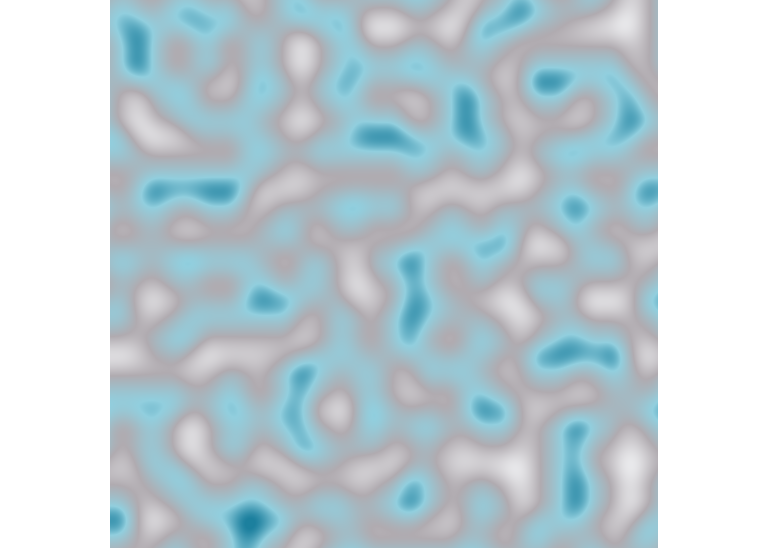
A WebGL 1 fragment shader for this texture:

```glsl
precision highp float;
// Square panel of gradient noise in teal, cyan, grey and pale tones between white margins.

uniform vec2 u_resolution;

// Layout, in units of the canvas height
const float CELLS = 10.0;            // noise cells across the panel
const vec2 SEED = vec2(17.0, 43.0);  // shifts the pattern

// Colour ramp: noise level and colour of each stop
const float LEVEL_TEAL = -0.60;
const float LEVEL_CYAN = -0.28;
const float LEVEL_GREY = 0.155;
const float LEVEL_PALE = 0.60;
const vec3 TEAL = vec3(0.11, 0.50, 0.62);
const vec3 CYAN = vec3(0.57, 0.81, 0.87);
const vec3 GREY = vec3(0.69, 0.67, 0.69);
const vec3 PALE = vec3(0.91, 0.91, 0.92);
const vec3 MARGIN = vec3(1.0);

const float EIGHTH_TURN = 0.785398;

float hash(vec2 p) {
  vec3 q = fract(p.xyx * 0.1031);
  q += dot(q, q.yzx + 33.33);
  return fract((q.x + q.y) * q.z);
}

// Unit gradient in one of eight compass directions
vec2 gradient(vec2 node) {
  float angle = floor(hash(node + SEED) * 8.0) * EIGHTH_TURN;
  return vec2(cos(angle), sin(angle));
}

float cornerSlope(vec2 cell, vec2 local, vec2 corner) {
  return dot(gradient(cell + corner), local - corner);
}

// Gradient noise with quintic blending, zero at the lattice nodes
float gradientNoise(vec2 p) {
  vec2 cell = floor(p);
  vec2 f = p - cell;
  vec2 blend = f * f * f * (f * (f * 6.0 - 15.0) + 10.0);
  float bottom = mix(cornerSlope(cell, f, vec2(0.0, 0.0)),
                     cornerSlope(cell, f, vec2(1.0, 0.0)), blend.x);
  float top = mix(cornerSlope(cell, f, vec2(0.0, 1.0)),
                  cornerSlope(cell, f, vec2(1.0, 1.0)), blend.x);
  return mix(bottom, top, blend.y);
}

float ramp(float low, float high, float level) {
  return clamp((level - low) / (high - low), 0.0, 1.0);
}

// Piecewise linear ramp, creased at the cyan and grey stops
vec3 rampColour(float level) {
  vec3 colour = mix(TEAL, CYAN, ramp(LEVEL_TEAL, LEVEL_CYAN, level));
  colour = mix(colour, GREY, ramp(LEVEL_CYAN, LEVEL_GREY, level));
  return mix(colour, PALE, ramp(LEVEL_GREY, LEVEL_PALE, level));
}

void main() {
  // Centred coordinates; the panel spans 0..1 on both axes
  vec2 uv = (gl_FragCoord.xy - 0.5 * u_resolution) / u_resolution.y + 0.5;
  vec3 colour = rampColour(gradientNoise(uv * CELLS));

  // Panel sides, smoothed over one pixel
  float inside = 0.5 - abs(uv.x - 0.5);
  float coverage = clamp(inside * u_resolution.y + 0.5, 0.0, 1.0);
  gl_FragColor = vec4(mix(MARGIN, colour, coverage), 1.0);
}
```
